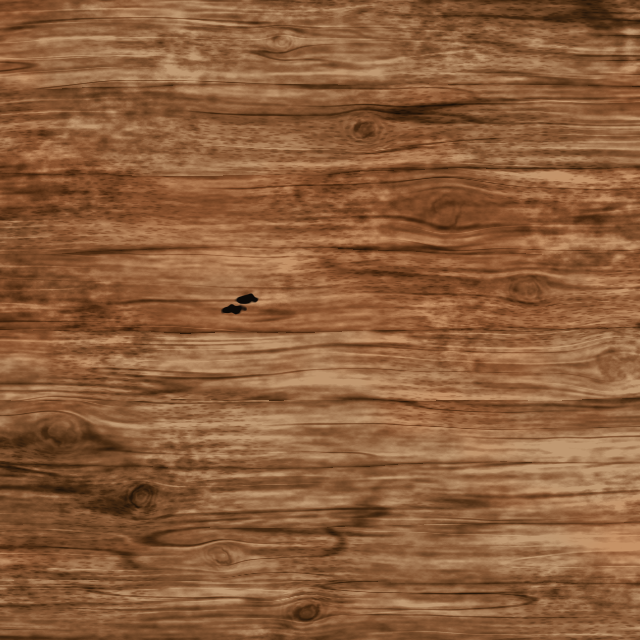
A Shadertoy shader for this texture:

```glsl
// Weathered brown wood: nine horizontal boards with streaked grain, knots, cracks and worm holes.
const int BOARDS = 9;
const float SEAM_BOW = 0.07;      // makes the middle boards sit lower
const float SEAM_WIDTH = 0.0028;
const float KNOT_RADIUS = 0.02;
const float VEIN_WIDTH = 0.06;
const float BASE_TONE = 0.71;     // 0 is dark, 1 is light
const vec2 HOLE_POS = vec2(0.385, 0.533);
const vec2 HOLE_SIZE = vec2(0.017, 0.0075);
const vec2 GLOW_POS = vec2(0.92, 0.32);
const vec3 DARK = vec3(0.29, 0.17, 0.07);
const vec3 MID = vec3(0.53, 0.342, 0.205);
const vec3 LIGHT = vec3(0.70, 0.54, 0.39);
const vec3 RED_TINT = vec3(1.04, 0.94, 0.87);
const vec3 SOOT = vec3(0.05, 0.035, 0.025);

float hash(vec2 p) {
    vec3 q = fract(p.xyx * vec3(0.1031, 0.1030, 0.0973));
    q += dot(q, q.yzx + 33.33);
    return fract((q.x + q.y) * q.z);
}

float noise(vec2 p) {
    vec2 i = floor(p), f = fract(p);
    f = f * f * (3.0 - 2.0 * f);
    return mix(mix(hash(i), hash(i + vec2(1, 0)), f.x),
               mix(hash(i + vec2(0, 1)), hash(i + vec2(1, 1)), f.x), f.y);
}

float fbm(vec2 p) {
    float sum = 0.0, amp = 0.53;
    for (int i = 0; i < 4; i++) {
        sum += amp * noise(p);
        p = p * 2.03 + 17.1;
        amp *= 0.5;
    }
    return sum;
}

// Distance to the nearest jittered cell point
float cellular(vec2 p) {
    vec2 cell = floor(p);
    float nearest = 2.0;
    for (int y = -1; y <= 1; y++)
        for (int x = -1; x <= 1; x++) {
            vec2 c = cell + vec2(x, y);
            nearest = min(nearest, length(c + vec2(hash(c), hash(c + 57.0)) - p));
        }
    return nearest;
}

float seamHeight(float i) {
    float u = i / float(BOARDS);
    return u - SEAM_BOW * sin(3.14159 * u);
}

vec3 woodColor(float t) {
    vec3 c = t < 0.6 ? mix(DARK, MID, max(t, 0.0) / 0.6)
                     : mix(MID, LIGHT, min((t - 0.6) / 0.4, 1.3));
    return c * (1.0 + 0.9 * clamp(t, -0.8, 0.0));
}

void mainImage(out vec4 fragColor, in vec2 fragCoord) {
    vec2 p = fragCoord / iResolution.y;

    // Boards, with worn seams that shade the board below
    float board = 0.0, seam = 0.0;
    for (int i = 1; i < BOARDS; i++) {
        float id = float(i);
        float wave = 0.016 * (noise(vec2(p.x * 2.5, id * 9.0)) - 0.5)
                   + 0.004 * (noise(vec2(p.x * 14.0, id * 3.0)) - 0.5);
        float d = p.y - seamHeight(id) - wave;
        board += step(0.0, d);
        float worn = smoothstep(0.3, 0.75, noise(vec2(p.x * 5.0, id * 5.0 + 2.5)));
        float shade = exp(-abs(d) / (d < 0.0 ? 0.012 : 0.004));
        seam += worn * exp(-abs(d) / SEAM_WIDTH) + 0.35 * noise(vec2(p.x * 3.0, id * 7.0)) * shade;
    }

    // Ragged knots push the grain aside
    vec2 q = p;
    float knotTone = 0.0;
    for (int i = 0; i < BOARDS; i++) {
        float id = float(i);
        float strength = mix(0.35, 1.1, hash(vec2(id, 4.0)));
        vec2 center = vec2(fract(0.48 + 0.87 * id), 0.5 * (seamHeight(id) + seamHeight(id + 1.0)));
        float radius = KNOT_RADIUS * mix(0.5, 1.1, hash(vec2(id, 8.0)));
        vec2 d = (p - center) / (radius * vec2(1.3, 1.0));
        float r = length(d) + 1.8 * (fbm(p * 36.0 + id) - 0.5);
        float pull = exp(-0.2 * dot(d, d));
        q.y -= (p.y - center.y) * 0.8 * pull;
        float rim = exp(-pow((r - 0.9) * 4.5, 2.0)) * smoothstep(0.3, 0.7, noise(p * 70.0 + id));
        knotTone += strength * (pull * (0.12 * sin(r * 10.0) - 0.12) - 0.6 * rim);
    }

    // Grain: broad bands, long fibres and swirling growth rings
    vec2 g = q + vec2(board * 7.3, board * 0.37);
    g.y += 0.022 * (fbm(g * vec2(3.0, 5.0)) - 0.5) + 0.003 * sin(g.x * 11.0 + board);
    float bands = fbm(g * vec2(1.3, 19.0)) - 0.5;
    float streaks = noise(g * vec2(3.0, 95.0)) - 0.5;
    float fibres = noise(g * vec2(8.0, 190.0)) + noise(g * vec2(30.0, 260.0)) - 1.0;
    float swirl = fbm(g * vec2(2.6, 9.0) + 40.0);
    float rings = sin(swirl * 85.0) * smoothstep(0.4, 0.7, noise(g * vec2(3.0, 8.0) + 9.0));
    float mottle = fbm(p * vec2(75.0, 140.0)) - 0.5;

    // Thin veins along the grain, alternately dark and light
    float veins = 0.0;
    for (int i = 0; i < 6; i++) {
        float id = float(i);
        float ridge = abs(noise(g * vec2(1.4 + 0.4 * id, 22.0 + 7.0 * id) + 71.0 + 13.0 * id) - 0.5);
        float patchy = smoothstep(0.42, 0.75, noise(g * vec2(4.0, 14.0) + 23.0 * id));
        veins += (i % 2 == 0 ? -0.5 : 0.26) * patchy * (1.0 - smoothstep(0.0, VEIN_WIDTH, ridge));
    }

    // Fine pores and rough, torn patches
    float pores = (1.0 - smoothstep(0.1, 0.4, cellular(g * vec2(55.0, 210.0))))
                * smoothstep(0.35, 0.8, noise(p * vec2(6.0, 14.0)));
    float torn = (fbm(p * vec2(60.0, 90.0) + 8.0) - 0.5) * smoothstep(0.5, 0.8, noise(p * vec2(7.0, 13.0) + 4.0));

    // Tone from grain, wear and uneven light
    vec2 glow = (p - GLOW_POS) / vec2(0.45, 0.2);
    float tone = BASE_TONE + 0.85 * bands + 0.42 * streaks + 0.3 * fibres + 0.09 * rings + 0.4 * mottle;
    tone += 0.12 * (hash(vec2(board, 3.0)) - 0.5) + 0.2 * exp(-dot(glow, glow));
    tone += 0.35 * (fbm(p * vec2(2.5, 5.0) + 5.0) - 0.5) - 0.18 * (1.0 - smoothstep(0.0, 0.35, p.x));
    tone += knotTone + veins + 0.8 * torn - 0.22 * pores - 0.6 * seam;
    vec3 color = woodColor(tone);

    // Reddish boards above the middle, reddish stains elsewhere
    float red = exp(-pow((board - 5.5) / 1.1, 2.0)) * smoothstep(0.1, 0.6, fbm(p * vec2(3.0, 8.0)));
    red = max(red, 0.8 * smoothstep(0.52, 0.75, fbm(p * vec2(3.0, 7.0) + 31.0)));
    color *= mix(vec3(1.0), RED_TINT, red);

    // A pair of ragged black worm holes
    for (int i = 0; i < 2; i++) {
        vec2 d = (p - HOLE_POS + float(i) * vec2(0.02, 0.016)) / HOLE_SIZE;
        d.y -= 0.35 * d.x;
        float r = length(d) + 0.8 * (noise(p * 130.0) - 0.5);
        color = mix(color, SOOT, 1.0 - smoothstep(0.75, 1.15, r));
    }
    fragColor = vec4(clamp(color, 0.0, 1.0), 1.0);
}
```
